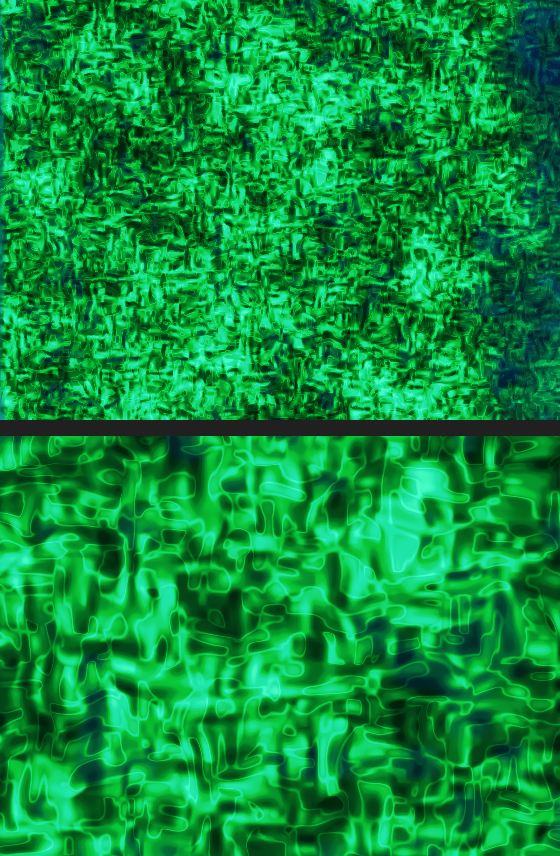
Top, the full canvas; bottom, a detail of the centre.
Give the GLSL for this texture, as a Shadertoy shader.

```glsl
float hash(vec2 cell) {
    vec3 q = fract(cell.xyx * 0.1031);
    q += dot(q, q.yzx + 33.33);
    return fract((q.x + q.y) * q.z);
}

// Smooth value noise, centred on zero
float noise(vec2 p) {
    vec2 i = floor(p);
    vec2 f = fract(p);
    f = f * f * (3.0 - 2.0 * f);
    float low = mix(hash(i), hash(i + vec2(1, 0)), f.x);
    float high = mix(hash(i + vec2(0, 1)), hash(i + vec2(1, 1)), f.x);
    return mix(low, high, f.y) - 0.5;
}

// Short strokes that lie flat in some patches and stand upright in others
float strokes(vec2 p, vec2 density, float seed) {
    float flatStroke = noise(p * density + seed);
    float uprightStroke = noise(p * density.yx + seed + 71.0);
    float upright = smoothstep(-0.08, 0.08, noise(p * 38.0 + seed + 19.0));
    return mix(flatStroke, uprightStroke, upright);
}

// Broad bright and dim clumps
float clumps(vec2 p) {
    return noise(p * 9.0 + 5.0) + 0.6 * noise(p * 21.0 + 43.0);
}

// Bright thread along the zero contour of a field
float thread(float field, float width) {
    return 1.0 - smoothstep(0.0, width, abs(field));
}

// Colour ramp spaced by the share of area each tone covers
vec3 leafRamp(float t) {
    const vec3 black = vec3(0.00, 0.13, 0.04);
    const vec3 deep = vec3(0.01, 0.27, 0.09);
    const vec3 forest = vec3(0.01, 0.42, 0.11);
    const vec3 green = vec3(0.02, 0.59, 0.17);
    const vec3 bright = vec3(0.03, 0.77, 0.20);
    const vec3 mint = vec3(0.08, 0.85, 0.45);
    const vec3 aqua = vec3(0.12, 0.90, 0.66);
    const vec3 glint = vec3(0.30, 1.00, 0.78);
    vec3 c = mix(black, deep, smoothstep(0.00, 0.07, t));
    c = mix(c, forest, smoothstep(0.07, 0.25, t));
    c = mix(c, green, smoothstep(0.25, 0.48, t));
    c = mix(c, bright, smoothstep(0.48, 0.68, t));
    c = mix(c, mint, smoothstep(0.68, 0.84, t));
    c = mix(c, aqua, smoothstep(0.84, 0.95, t));
    return mix(c, glint, smoothstep(0.95, 1.00, t));
}

void mainImage(out vec4 fragColor, in vec2 fragCoord) {
    vec2 uv = fragCoord / iResolution.xy;
    vec2 p = fragCoord / iResolution.y;

    // Bend the strokes a little
    vec2 bend = vec2(noise(p * 32.0 + 11.0), noise(p * 32.0 + 87.0));
    vec2 q = p + 0.012 * bend;

    // Grain tone, roughly normal with unit spread
    float coarse = strokes(q, vec2(46.0, 118.0), 3.0);
    float fine = strokes(q, vec2(62.0, 135.0), 131.0);
    float tone = 3.3 * coarse + 1.7 * fine + 2.1 * clumps(p);
    tone += 0.9 * (thread(fine, 0.12) - 0.25);

    // Shadow down the right side
    float ragged = uv.x + 0.13 * noise(p * 7.0 + 23.0);
    float shadow = smoothstep(0.84, 0.97, ragged);
    tone = tone * (1.0 - 0.3 * shadow) - 1.1 * shadow;

    float level = 1.0 / (1.0 + exp(-1.7 * tone));
    vec3 color = leafRamp(level);

    // Teal cast in the shadow and in scattered dim patches
    float dim = 1.0 - smoothstep(0.25, 0.6, level);
    float patches = smoothstep(0.05, 0.25, noise(p * 27.0 + 61.0));
    color.b += 0.13 * shadow + 0.10 * dim * patches;

    // Thin blue fringe on the left edge
    float fringe = 1.0 - smoothstep(0.0, 0.010, uv.x + 0.008 * noise(p * 12.0));
    color = mix(color, vec3(0.02, 0.36, 0.45), 0.6 * fringe);

    fragColor = vec4(color, 1.0);
}
```
